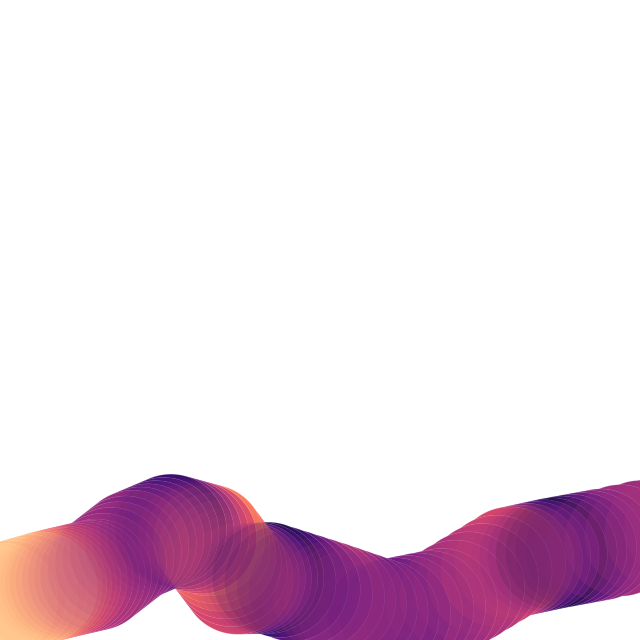
Reproduce this background procedurally as a Shadertoy shader.

```glsl
#define RADIUS 0.087
#define STEPS 5
#define OPACITY_RATE 9.0
#define HEAT_JITTER 0.06
#define KNOTS 16
#define BACKGROUND vec3(1.0)

// Each knot holds the centre x, centre y and heat of the ribbon.
const vec3 knots[KNOTS] = vec3[KNOTS](
    vec3(-0.013, 0.060, 0.93), vec3(0.065, 0.082, 0.84),
    vec3(0.102, 0.091, 0.60), vec3(0.150, 0.102, 0.44),
    vec3(0.208, 0.147, 0.42), vec3(0.267, 0.172, 0.22),
    vec3(0.326, 0.156, 0.70), vec3(0.371, 0.096, 0.58),
    vec3(0.419, 0.097, 0.12), vec3(0.514, 0.067, 0.48),
    vec3(0.599, 0.038, 0.32), vec3(0.690, 0.056, 0.42),
    vec3(0.797, 0.121, 0.60), vec3(0.862, 0.135, 0.14),
    vec3(0.938, 0.149, 0.40), vec3(1.094, 0.182, 0.50));

// Dark indigo through magenta and orange to pale peach.
const vec3 ramp[10] = vec3[10](
    vec3(0.00, 0.00, 0.02), vec3(0.08, 0.05, 0.21),
    vec3(0.23, 0.06, 0.44), vec3(0.39, 0.10, 0.50),
    vec3(0.55, 0.16, 0.51), vec3(0.72, 0.22, 0.47),
    vec3(0.87, 0.29, 0.41), vec3(0.97, 0.46, 0.36),
    vec3(1.00, 0.63, 0.43), vec3(1.00, 0.80, 0.57));

float hash(float n) {
    return fract(sin(n * 12.9898) * 43758.5453);
}

vec3 heatColor(float heat) {
    float position = clamp(heat, 0.0, 0.999) * 10.0;
    int low = min(int(position), 8);
    return mix(ramp[low], ramp[low + 1], position - float(low));
}

void mainImage(out vec4 fragColor, in vec2 fragCoord) {
    vec2 uv = fragCoord / iResolution.xy;
    float edge = 0.75 / iResolution.y;
    vec3 color = BACKGROUND;
    float covered = 0.0;

    // Lay translucent discs from left to right; the first layer is opaque.
    for (int i = 0; i < KNOTS - 1; i++) {
        float spacing = (knots[i + 1].x - knots[i].x) / float(STEPS);
        float opacity = 1.0 - exp(-spacing * OPACITY_RATE);
        for (int j = 0; j < STEPS; j++) {
            vec3 disc = mix(knots[i], knots[i + 1], float(j) / float(STEPS));
            float distanceToRim = length(uv - disc.xy) - RADIUS;
            float cover = 1.0 - smoothstep(-edge, edge, distanceToRim);
            float jitter = (hash(float(i * STEPS + j)) - 0.5) * HEAT_JITTER;
            float weight = cover * mix(1.0, opacity, covered);
            color = mix(color, heatColor(disc.z + jitter), weight);
            covered = max(covered, cover);
        }
    }
    fragColor = vec4(color, 1.0);
}
```
